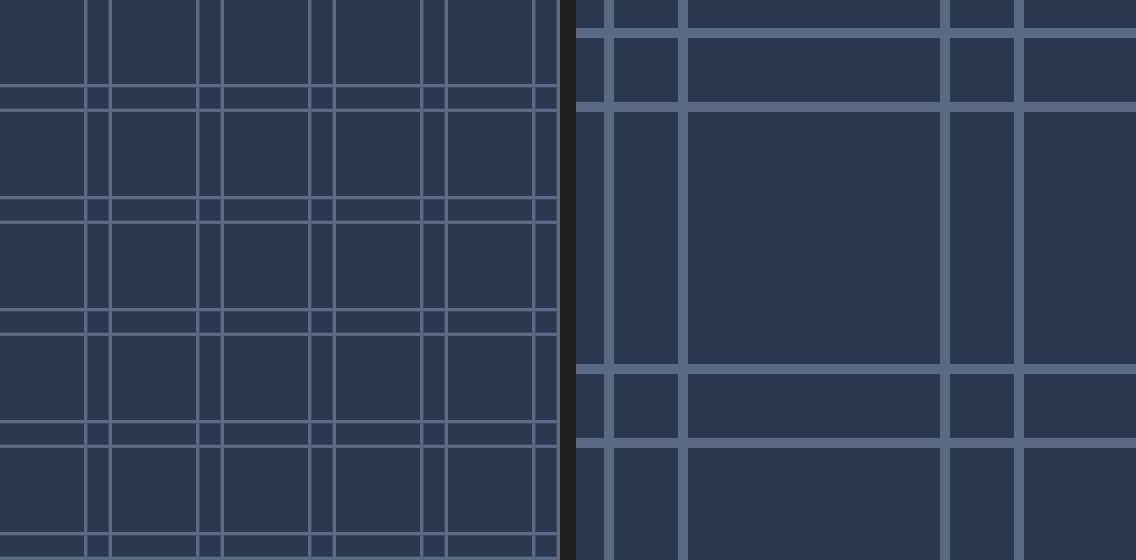
Left: the whole. Right: its middle third, enlarged.
Give the GLSL for this pattern, as a Shadertoy shader.

```glsl
// Windowpane check: paired pale lines crossing on a flat navy ground.

const float REPEATS = 5.0;
const float LINE_WIDTH = 0.03;    // in units of one repeat
const float FIRST_LINE = 0.765;   // line centres within a repeat
const float SECOND_LINE = 0.985;
const vec3 GROUND = vec3(0.17, 0.21, 0.31);
const vec3 THREAD = vec3(0.36, 0.41, 0.51);

// Coverage of a line per axis, repeating every unit.
vec2 lineCoverage(vec2 p, float centre, float width, vec2 pixel) {
    vec2 dist = abs(fract(p - centre + 0.5) - 0.5) - 0.5 * width;
    return clamp(0.5 - dist / pixel, 0.0, 1.0);
}

// Both lines of the pair, per axis.
vec2 pairCoverage(vec2 p, vec2 pixel) {
    return max(lineCoverage(p, FIRST_LINE, LINE_WIDTH, pixel),
               lineCoverage(p, SECOND_LINE, LINE_WIDTH, pixel));
}

void mainImage(out vec4 fragColor, in vec2 fragCoord) {
    // Repeat coordinates, measured from the upper left corner
    vec2 uv = fragCoord / iResolution.xy;
    vec2 p = vec2(uv.x, 1.0 - uv.y) * REPEATS;
    vec2 pixel = REPEATS / iResolution.xy;

    // Crossings keep the same colour as the lines
    vec2 lines = pairCoverage(p, pixel);
    float grid = max(lines.x, lines.y);

    fragColor = vec4(mix(GROUND, THREAD, grid), 1.0);
}
```
